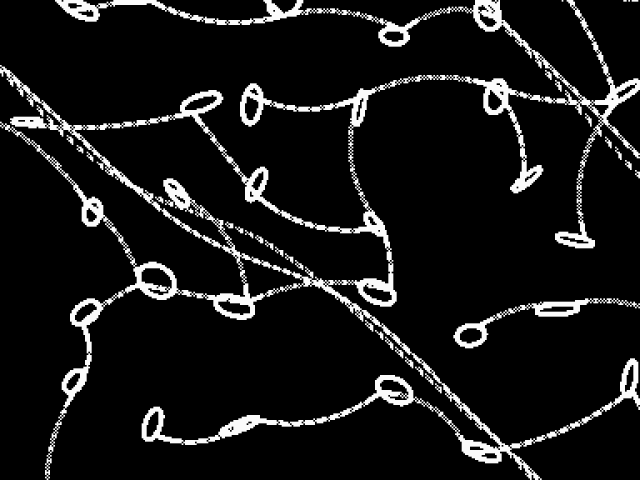
This pattern is drawn by a WebGL 2 fragment shader. Its source:

```glsl
#version 300 es
precision highp float;
// Knotted white threads with dithered cores, drawn as coarse blocks on black.

#define ROWS 288.0         // blocks along the canvas height
#define KNOT_SPACING 0.225 // size of one knot cell
#define JITTER 0.72        // scatter of knots inside their cells
#define HALF_WIDTH 0.0056  // half thickness of a thread
#define LOOP_SIZE 0.034    // mean long radius of a loop
#define BOW 0.16           // largest bend of a link, relative to its length
#define BLOCK 0.026        // length of one solid plus dithered stretch
#define LANE_GAP 0.88      // vertical distance between long strands
#define LANE_START 0.89    // height of the first long strand
#define LANE_SLOPE 0.8     // descent of the long strands

uniform vec2 u_resolution;
out vec4 outColor;

const vec3 BACKDROP = vec3(0.0);
const vec3 THREAD = vec3(0.985);

vec2 hash2(vec2 p) {
    vec3 q = fract(p.xyx * vec3(0.1031, 0.1030, 0.0973));
    q += dot(q, q.yzx + 33.33);
    return fract((q.xx + q.yz) * q.zy);
}

vec2 knotAt(vec2 id) {
    return (id + 0.5 + (hash2(id + 17.0) - 0.5) * JITTER) * KNOT_SPACING;
}

// Distance to the outline of an ellipse.
float ringDistance(vec2 q, vec2 radii) {
    q += 1e-5;
    float k = length(q / radii);
    return abs(k * (k - 1.0) / length(q / (radii * radii)));
}

// A tilted loop whose outline passes through its knot.
float loopDistance(vec2 p, vec2 id) {
    vec2 shape = hash2(id + 41.0), turn = hash2(id + 73.0);
    float angle = 6.2832 * turn.x, c = cos(angle), s = sin(angle);
    vec2 q = mat2(c, -s, s, c) * (p - knotAt(id));
    vec2 radii = LOOP_SIZE * (0.72 + 0.5 * shape.x) * vec2(1.0, mix(0.22, 0.75, shape.y));
    q -= radii * vec2(0.6, 0.8);
    return ringDistance(q, radii);
}

// A bowed link: x is the distance, y the length along it, z the gap to its ends.
vec3 linkDistance(vec2 p, vec2 a, vec2 b, float bend) {
    float len = distance(a, b);
    vec2 along = (b - a) / len, rel = p - a;
    float u = dot(rel, along), v = dot(rel, vec2(-along.y, along.x));
    float t = clamp(u / len, 0.0, 1.0);
    float slope = 4.0 * bend * (1.0 - 2.0 * t);
    float across = (v - 4.0 * bend * len * t * (1.0 - t)) / sqrt(1.0 + slope * slope);
    return vec3(length(vec2(across, u - t * len)), u, min(t, 1.0 - t) * len);
}

// Knots, each with a loop and one link to a neighbour.
bool knotInk(vec2 p, bool hole) {
    vec2 home = floor(p / KNOT_SPACING);
    for (int j = -1; j <= 1; j++)
    for (int i = -1; i <= 1; i++) {
        vec2 id = home + vec2(i, j);
        if (loopDistance(p, id) < HALF_WIDTH) return true;
        vec2 pick = hash2(id + 5.0);
        vec2 hop = pick.x < 0.4 ? vec2(1, 0) : pick.x < 0.72 ? vec2(0, 1) : vec2(1, -1);
        float bend = (pick.y - 0.5) * 2.0 * BOW;
        vec3 link = linkDistance(p, knotAt(id), knotAt(id + hop), bend);
        bool dithered = link.z > 0.035 && fract(link.y / BLOCK) < 0.2 + 0.7 * pick.y;
        if (link.x < HALF_WIDTH * 0.95 && !(hole && dithered)) return true;
    }
    return false;
}

// Pairs of long wavering strands; the second of each pair is dashed.
bool strandInk(vec2 p, bool hole) {
    float height = p.y + LANE_SLOPE * p.x - LANE_START;
    float lane = mod(height + 0.5 * LANE_GAP, LANE_GAP) - 0.5 * LANE_GAP;
    for (int k = 0; k < 2; k++) {
        float twin = float(k), a = 5.0 * p.x + 3.6 + 0.5 * twin, b = 11.0 * p.x + 1.9 * twin;
        float wave = 0.06 * sin(a) + 0.014 * sin(b);
        float slope = 0.3 * cos(a) + 0.154 * cos(b) - LANE_SLOPE;
        float stretch = sqrt(1.0 + slope * slope);
        float phase = fract(p.x * 1.25 / BLOCK + 0.4 * twin);
        bool gap = k == 1 && phase > 0.72;
        bool dithered = hole && phase < 0.4;
        if (abs(lane - wave) / stretch < HALF_WIDTH * 0.85 && !gap && !dithered) return true;
    }
    return false;
}

float blockInk(vec2 block) {
    vec2 p = (block + 0.5) / ROWS;
    bool hole = mod(block.x + block.y, 2.0) > 0.5;
    return knotInk(p, hole) || strandInk(p, hole) ? 1.0 : 0.0;
}

void main() {
    // Average the blocks under this pixel by the area each one covers.
    float footprint = ROWS / u_resolution.y;
    vec2 middle = gl_FragCoord.xy * footprint;
    vec2 low = middle - 0.5 * footprint, high = middle + 0.5 * footprint;
    float ink = 0.0, total = 0.0;
    for (int n = 0; n < 4; n++) {
        vec2 block = floor(low) + vec2(n % 2, n / 2);
        vec2 cover = max(min(high, block + 1.0) - max(low, block), 0.0);
        float weight = cover.x * cover.y;
        total += weight;
        if (weight > 0.0) ink += weight * blockInk(block);
    }
    outColor = vec4(mix(BACKDROP, THREAD, ink / total), 1.0);
}
```
